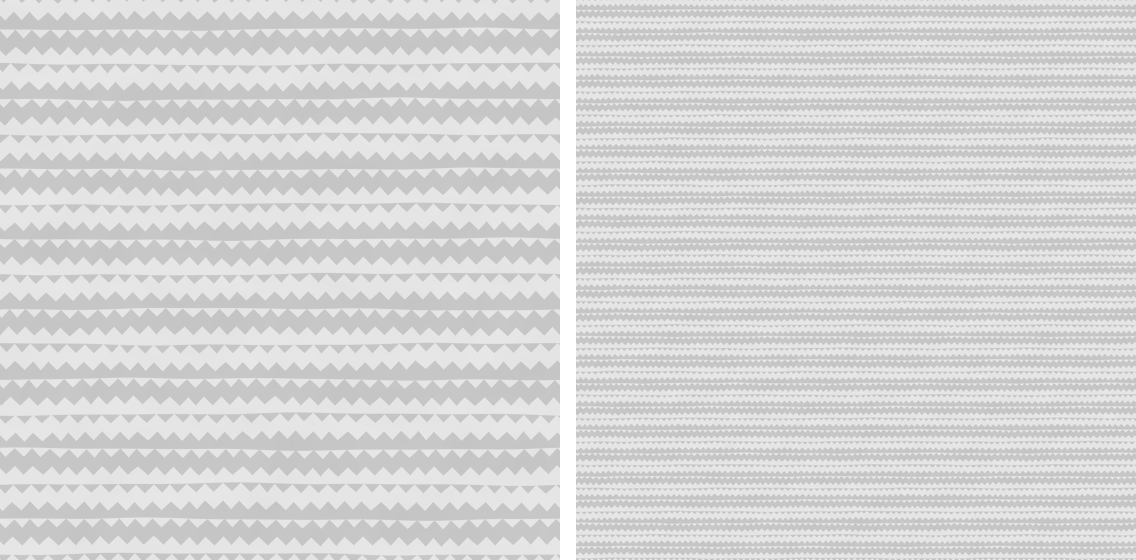
Left: one tile. Right: repeated 3 by 3.
Reproduce this pattern procedurally as a Shadertoy shader.

```glsl
// Horizontal grey stripes with hand-cut zigzag ribbons hanging from gently wavy lines.
const float TAU = 6.2831853;
const float ROWS = 16.0;        // even, so the two tones alternate across the seam
const float TEETH = 32.0;       // teeth across the canvas
const float TOOTH_DEPTH = 0.25; // in row heights
const float RIBBON = 0.5;       // ribbon thickness in row heights
const float LINE_SHIFT = 0.167; // height of the lowest line in row heights
const vec3 LIGHT = vec3(0.898);
const vec3 DARK = vec3(0.776);

float hash(float n) {
    return fract(sin(n * 12.9898 + 4.137) * 4375.85);
}

// Layered sines of whole frequencies, periodic over x in 0..1, roughly -1..1.
float waver(float x, float baseFreq, float seed) {
    float sum = 0.0;
    for (int i = 0; i < 3; i++) {
        float k = float(i);
        float freq = baseFreq * (k + 1.0) + k;
        sum += sin(TAU * (freq * x + hash(seed + 7.3 * k))) / (k + 1.0);
    }
    return sum / 1.6;
}

// Depth of a zigzag edge; the teeth vary a little in place and height.
float zigzag(float x, float phase, float seed) {
    float u = x * TEETH + phase + 0.09 * waver(x, 5.0, seed);
    float tooth = abs(2.0 * fract(u) - 1.0);
    return TOOTH_DEPTH * tooth + 0.018 * waver(x, 4.0, seed + 3.1);
}

float edge(float dist, float aa) {
    return smoothstep(-aa, aa, dist);
}

// Soft tonal clouding that wraps in both directions.
float mottle(vec2 p) {
    float a = sin(TAU * (3.0 * p.x + 2.0 * p.y) + 2.0 * sin(TAU * 4.0 * p.y));
    float b = sin(TAU * (5.0 * p.y - 4.0 * p.x) + 2.0 * sin(TAU * 3.0 * p.x));
    float c = sin(TAU * (9.0 * p.x + 7.0 * p.y) + 1.5 * sin(TAU * 8.0 * p.y));
    return (a + b + 0.6 * c) / 2.6;
}

void mainImage(out vec4 fragColor, in vec2 fragCoord) {
    vec2 uv = fragCoord / iResolution.xy;
    float aa = 0.75 * ROWS / iResolution.y;

    // Row under each line; the margin above leaves room for the line to wander.
    float y = uv.y * ROWS - LINE_SHIFT;
    float top = floor(y + 0.875);
    float depth = top - y;
    float row = mod(top, ROWS);
    float seed = row * 17.0;

    // Edges from the top down: wavy line, upper teeth, lower teeth.
    float phase = 0.4 * (hash(seed + 5.7) - 0.5) - 0.2;
    float line = 0.045 * waver(uv.x, 1.0, seed + 1.0);
    float drift = 0.6 * line;
    float upper = zigzag(uv.x, phase, seed + 2.0) + drift;
    float lower = zigzag(uv.x, phase, seed + 9.0) + drift + RIBBON;

    // Hanging triangles and the band below the ribbon share the opposite tone.
    float hanging = edge(depth - line, aa) * edge(upper - depth, aa);
    float opposite = max(hanging, edge(depth - lower, aa));
    float darkness = mix(mod(row, 2.0), 1.0 - mod(row, 2.0), opposite);

    vec3 color = mix(LIGHT, DARK, darkness) + 0.007 * mottle(uv);
    fragColor = vec4(color, 1.0);
}
```
